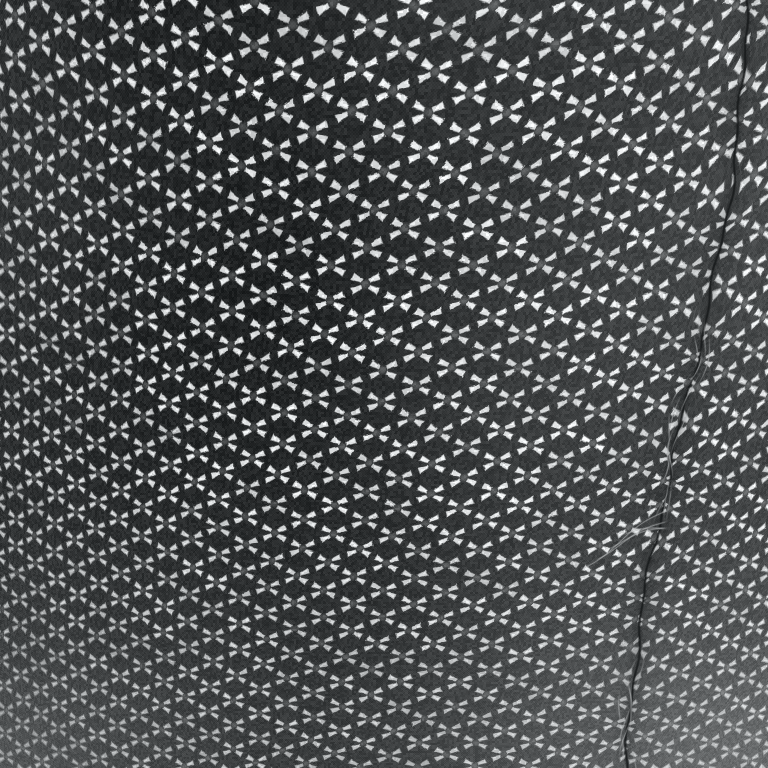
Reproduce this pattern procedurally as a WebGL 1 fragment shader.

```glsl
precision highp float;
// Dark knitted cloth wrapped on a curved form, printed with staggered rows of
// four-petalled flowers. A bent lattice gives the repeat; hashes vary stitches
// and flowers, and a puckered seam with loose threads runs down the right.
uniform vec2 u_resolution;

float hash(vec2 p) {
  p = fract(p * vec2(0.1031, 0.1137));
  p += dot(p, p.yx + 33.33);
  return fract((p.x + p.y) * p.x * 57.3);
}

// Signed distance to four tapered petals, one in each diagonal direction.
float petals(vec2 cell, vec2 id) {
  vec2 p = cell * vec2(1.0, 0.5);
  p += 0.012 * (vec2(hash(id + 3.0), hash(id + 8.0)) - 0.5);
  p = abs(p) - vec2(0.122, 0.073);
  p = mat2(0.9, -0.43, 0.43, 0.9) * p;
  return max(abs(p.x) - 0.074, abs(p.y) - 0.037 - 0.15 * p.x);
}

// Ink of one of the two interleaved flower lattices.
float flowers(vec2 lattice, float edge, float fray) {
  vec2 id = floor(lattice + 0.5);
  vec2 cell = lattice - id;
  float d = petals(cell, id) + fray;
  float ink = smoothstep(edge, -edge, d) * (0.85 + 0.2 * hash(id));
  float heart = smoothstep(0.1, 0.02, length(cell * vec2(1.0, 0.6)));
  return max(ink, 0.22 * heart);
}

// Cloth coordinates: rows sag and tighten downwards, columns converge.
vec2 clothLattice(float x, float depth) {
  float bend = x - 0.55;
  float d = depth + 0.15 * bend * bend;
  float u = (9.5 + 4.3 * depth) * (x - 0.09 + 0.75 * bend * bend * bend);
  float v = d * (17.0 + d * (5.5 + 1.67 * d));
  vec2 wobble = 0.035 * vec2(sin(v * 1.7 + u), sin(u * 2.3 - v * 0.6));
  return vec2(u - 0.25, v - 0.12) + wobble;
}

float seamX(float depth) {
  return 0.972 - 0.05 * depth - 0.105 * smoothstep(0.1, 0.95, depth)
       + 0.003 * sin(depth * 31.0) + 0.0015 * sin(depth * 83.0);
}

float line(float dist, float width, float pixel) {
  return smoothstep(width + pixel, width - pixel, abs(dist));
}

void main() {
  vec2 uv = gl_FragCoord.xy / u_resolution;
  float pixel = 1.0 / min(u_resolution.x, u_resolution.y);
  float depth = 1.0 - uv.y;
  float bend = uv.x - 0.55;

  // The cloth is pulled towards the seam and misaligned beyond it.
  float seam = uv.x - seamX(depth);
  float pucker = exp(-abs(seam) * 45.0);
  vec2 lattice = clothLattice(uv.x, depth);
  lattice += step(0.0, seam) * vec2(0.3, 0.35);
  lattice.y += 0.25 * pucker * sin(depth * 40.0);

  // Knit: one random tone per stitch over fine vertical ribs.
  vec2 stitch = lattice * vec2(24.0, 12.0);
  float grain = hash(floor(stitch) + 200.0) - 0.5;
  float rib = sin(stitch.x * 6.2832) * sin(stitch.y * 6.2832);

  // Shade: dark left of centre, paler at the right and along the bottom.
  float shade = 0.145 + 0.13 * smoothstep(0.3, 1.0, uv.x)
              + 0.04 * smoothstep(0.2, 0.0, uv.x)
              + 0.09 * smoothstep(0.6, 1.0, depth)
              + 0.06 * smoothstep(0.8, 1.0, depth) * smoothstep(0.15, 0.5, abs(bend));
  shade += 0.018 * sin(uv.x * 9.0 + depth * 4.0) * sin(depth * 7.0 - uv.x * 3.0);
  shade += 0.08 * grain + 0.02 * rib;

  // Two lattices, half a repeat apart, make the staggered rows.
  float edge = (9.5 + 4.3 * depth) * (1.0 + 2.25 * bend * bend) * pixel;
  edge = max(edge, 0.014);
  float fray = 0.018 * grain;
  float ink = max(flowers(lattice, edge, fray),
                  flowers(lattice + 0.5, edge, fray));
  float inkTone = 0.9 + 0.06 * uv.x - 0.14 * smoothstep(0.6, 1.0, depth)
                - 0.08 * smoothstep(0.3, 0.0, uv.x) + 0.16 * grain;
  float tone = mix(shade, inkTone, clamp(ink, 0.0, 1.0));

  // Seam: a dark crease with a soft shadow and a pale lip.
  tone *= 1.0 - 0.25 * exp(-abs(seam) * 110.0);
  tone = mix(tone, 0.09, 0.8 * line(seam, 0.0014, pixel));
  float worn = smoothstep(0.38, 0.46, depth) * smoothstep(0.72, 0.62, depth)
             + smoothstep(0.84, 0.9, depth);

  // Frayed fibres beside the crease, and stray threads leaving it leftwards.
  for (int i = 0; i < 4; i++) {
    float k = float(i);
    float sway = 0.007 * sin(depth * (23.0 + 9.0 * k) + k * 2.1);
    float fibre = line(seam + 0.005 * (k - 1.0) + sway, 0.0007, pixel);
    float broken = 0.5 + 0.5 * sin(depth * (70.0 + 17.0 * k) + k);
    tone = mix(tone, 0.68, fibre * broken * worn * 0.75);

    float reach = uv.x - 0.755 - 0.018 * k;
    float path = 0.742 - 0.015 * k - (0.7 - 0.18 * k) * reach
               + 0.004 * sin(reach * 60.0 + k);
    float span = smoothstep(0.0, 0.01, reach) * smoothstep(0.012, 0.0, seam);
    tone = mix(tone, 0.72, line(depth - path, 0.0008, pixel) * span * 0.6);
  }

  vec3 tint = vec3(-0.006, 0.004, 0.008);
  gl_FragColor = vec4(clamp(vec3(tone) + tint, 0.0, 1.0), 1.0);
}
```
